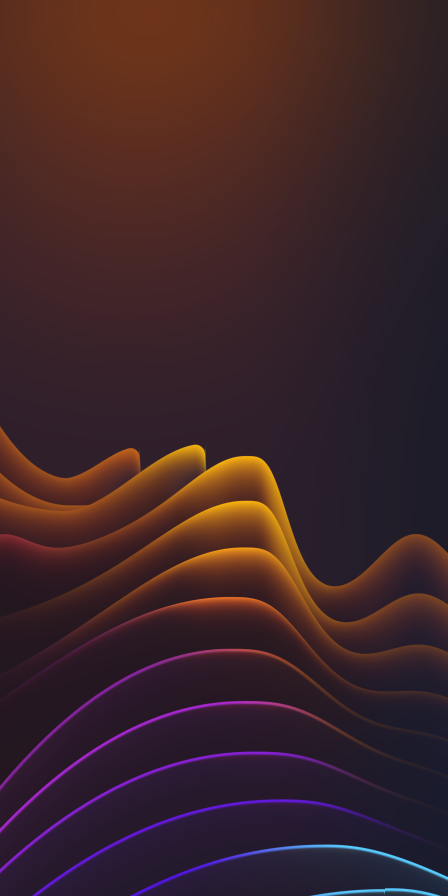
Write a WebGL 1 fragment shader that draws this background.

```glsl
precision highp float;
uniform vec2 u_resolution;

// Height of a flowing ridge: soft left shoulder, steep right flank, far swell
float ridgePeak(float k) {
  float late = max(k - 5.0, 0.0);
  return 0.547 - 0.044 * exp(-(k - 3.5) * (k - 3.5)) + 0.0195 * late * late;
}

float ridge(float x, float k) {
  float u = x - ridgePeak(k);
  float top = 0.982 - 0.108 * k + 0.012 * sin(0.75 * k);
  if (u < 0.0) {
    float round = 0.203 + 0.146 * k + 0.004 * k * k + 0.234 * exp(-4.0 * (k - 3.0) * (k - 3.0));
    float curl = 0.0625 * exp(-120.0 * x * x - 4.0 * k);
    return top - u * u / (round + max(0.0, 3.53 - 0.88 * k) * u * u) + curl;
  }
  float width = 0.106 + 0.26 * smoothstep(0.0, 7.0, k);
  float fall = pow(max(u, 0.0001) / width, 3.7 - 0.17 * k);
  float s = x - 0.93 - 0.008 * k;
  float swell = 0.167 * exp(-0.38 * k - s * s / 0.017);
  return top - max(0.234, 0.344 - 0.018 * k) * fall / (1.0 + fall) + swell;
}

// Fingers behind the ridges: a valley rising to a rounded tip
float fingerTip(float j) {
  return 0.3125 + 0.073 * j;
}

float fingerTop(float j) {
  return 1.002 - 0.2635 * j + 0.1335 * j * j;
}

float finger(float x, float j) {
  float tip = fingerTip(j);
  float rise = 0.07 - 0.18 * j + 0.11 * j * j;
  float left = max(0.0, 1.0 - x / 0.156);
  float v = max(x - tip + 0.026, 0.0);
  float cap = 0.026 - sqrt(max(0.000676 - v * v, 0.0));
  return fingerTop(j) - rise + rise * smoothstep(0.14, tip - 0.005, x)
    + (0.117 - 0.044 * j) * left * left - cap - 20.0 * max(v - 0.026, 0.0);
}

// Lay a sheet over the colour, with a rim light sinking into its body
vec3 sheet(vec3 under, float d, vec3 body, vec3 rim, float light, float spread, float line) {
  float depth = max(d, 0.0);
  vec3 glow = exp(-depth / (vec3(0.085, 0.058, 0.035) * spread));
  glow = max(glow, vec3(line * (1.0 - smoothstep(0.003, 0.010, depth))));
  vec3 haze = rim * 0.10 * exp(-depth / 0.06);
  vec3 lit = mix(body, rim, glow * light) + haze * light * (1.0 - glow);
  float soft = 0.75 / u_resolution.x;
  return mix(under, lit, smoothstep(-soft, soft, d));
}

float distanceBelow(float y, float h, float hNext) {
  float slope = (hNext - h) / 0.002;
  return (h - y) / sqrt(1.0 + slope * slope);
}

vec3 backdrop(vec2 p) {
  vec3 base = mix(vec3(0.175, 0.12, 0.17), vec3(0.115, 0.11, 0.16), smoothstep(0.5, 1.05, p.x));
  vec2 q = (p - vec2(0.33, 2.0)) / vec2(0.56, 0.40);
  vec2 r = (p - vec2(0.28, 1.5)) / vec2(0.45, 0.35);
  return base + vec3(0.24, 0.08, -0.07) * exp(-dot(q, q)) + vec3(0.08, 0.022, -0.01) * exp(-dot(r, r));
}

void main() {
  vec2 p = gl_FragCoord.xy / u_resolution * vec2(1.0, 2.0);
  float x = p.x;
  vec3 col = backdrop(p);
  vec3 amber = vec3(1.0, 0.72, 0.05);
  vec3 orange = vec3(0.82, 0.42, 0.10);

  // Fingers
  for (int i = 0; i < 3; i++) {
    float j = float(i);
    float tip = fingerTip(j);
    float d = distanceBelow(p.y, finger(x, j), finger(x + 0.002, j));
    float shade = smoothstep(tip - 0.12, tip, x) * smoothstep(0.01, 0.10, fingerTop(j) - p.y);
    float light = (0.72 + 0.2 * smoothstep(tip - 0.2, tip, x)) * (1.0 - shade);
    vec3 rim = mix(orange, amber, 0.6 * j * smoothstep(0.2, 0.45, x));
    vec3 body = mix(vec3(0.15, 0.095, 0.13), col, smoothstep(0.0, 0.5, shade));
    col = sheet(col, d, body, rim, light, 0.45 + 0.3 * smoothstep(tip - 0.12, tip, x), 0.0);
  }

  // Ridges, from back to front
  for (int i = 0; i < 10; i++) {
    float k = float(i);
    float u = x - ridgePeak(k);
    float d = distanceBelow(p.y, ridge(x, k), ridge(x + 0.002, k));

    // Rim hue runs from amber crests to violet and cyan lines
    vec3 warm = mix(amber, vec3(0.95, 0.40, 0.20), smoothstep(1.0, 4.0, k));
    warm = mix(warm, orange, smoothstep(0.05, 0.25, abs(u)));
    vec3 cool = mix(vec3(0.68, 0.16, 0.82), vec3(0.33, 0.08, 0.90), smoothstep(4.5, 8.0, k));
    cool = mix(cool, vec3(0.35, 0.80, 1.0), smoothstep(0.4, 0.8, x) * smoothstep(7.0, 8.0, k));
    float cross = 0.18 * k - 0.25;
    vec3 rim = mix(cool, warm, smoothstep(cross - 0.2, cross + 0.2, x));
    float curl = exp(-4.0 * k - 30.0 * x * x);
    rim = mix(rim, vec3(0.85, 0.25, 0.30), curl);

    float near = exp(-u * u / mix(0.015, 0.045, smoothstep(0.0, 5.0, k)));
    float light = mix(near, 1.0, 0.6 * exp(-0.1 * k * k));
    light = mix(light, 1.0, smoothstep(7.0, 8.0, k));
    if (u < 0.0) light = mix(exp(-u * u / 0.12), 0.98, smoothstep(3.0, 4.2, k)) + 0.5 * curl;

    vec3 body = mix(vec3(0.135, 0.088, 0.125), vec3(0.135, 0.10, 0.165), smoothstep(3.0, 8.0, k));
    body = mix(body, vec3(0.10, 0.105, 0.175), smoothstep(0.6, 1.0, x));
    float flank = smoothstep(0.04, 0.16, abs(u)) * (1.0 - 0.6 * smoothstep(0.75, 0.92, x));
    float spread = mix(0.68, 0.07, smoothstep(0.3, 4.2, k)) * mix(1.0, 0.45, flank);
    col = sheet(col, d, body, rim, light, spread, smoothstep(3.0, 4.5, k));
  }
  gl_FragColor = vec4(col, 1.0);
}
```
